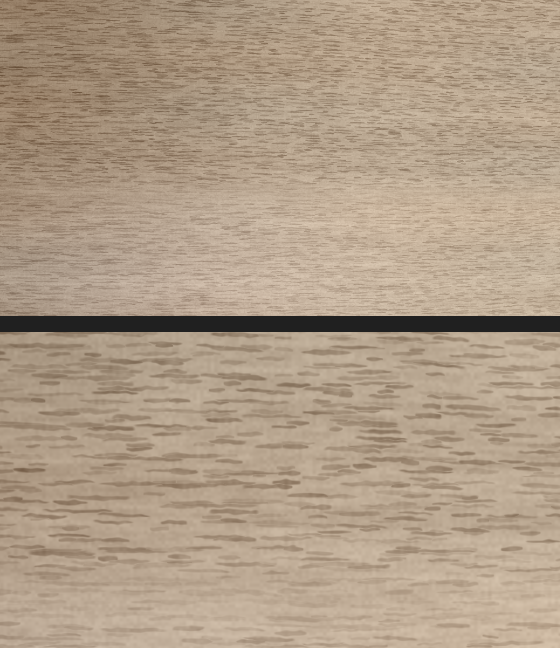
Top, the full canvas; bottom, a detail of the centre.
A Shadertoy shader for this texture:

```glsl
// Pale oak board: long horizontal fibres, short dark pores and soft uneven light.
// Stretched value noise makes the fibres, jittered cells scatter the pores,
// and one tone value blends between a dark and a light wood colour.

#define DARK_WOOD vec3(0.49, 0.40, 0.31)
#define LIGHT_WOOD vec3(0.82, 0.75, 0.66)
#define PORE_CELL vec2(0.105, 0.0165)
#define PORE_LAYERS 4
#define PORE_CHANCE 0.62
#define PORE_DEPTH 0.52
#define FIBRE_CONTRAST 0.26
#define BAND_CONTRAST 0.20
#define SPECK_CONTRAST 0.14
#define GRAIN_BEND 0.03

float hash(vec2 p) {
    return fract(sin(dot(p, vec2(127.1, 311.7))) * 43758.55);
}

float noise(vec2 p) {
    vec2 i = floor(p), f = fract(p);
    f = f * f * (3.0 - 2.0 * f);
    float low = mix(hash(i), hash(i + vec2(1, 0)), f.x);
    float high = mix(hash(i + vec2(0, 1)), hash(i + vec2(1, 1)), f.x);
    return mix(low, high, f.y);
}

// Bends the grain: lines converge to the right and waver a little.
vec2 grainSpace(vec2 p) {
    float bend = GRAIN_BEND * (p.y - 0.4) * p.x * p.x;
    float waver = 0.025 * noise(p * vec2(1.3, 2.5)) + 0.003 * noise(p * vec2(9.0, 14.0));
    return vec2(p.x * (0.8 + 0.16 * p.x), p.y + bend + waver);
}

// One layer of tapered dashes, at most one in each cell.
float poreLayer(vec2 p, float layer, float blur) {
    vec2 cell = PORE_CELL * (1.0 - 0.14 * layer);
    vec2 q = p / cell + layer * vec2(17.3, 41.6);
    q.x += 7.0 * hash(vec2(floor(q.y), layer));
    vec2 id = floor(q) + layer * 53.0;
    float size = hash(id + 3.1);
    float halfLength = mix(0.14, 0.46, size);
    vec2 centre = vec2(mix(halfLength, 1.0 - halfLength, hash(id + 5.7)),
                       mix(0.3, 0.7, hash(id + 9.2)));
    vec2 d = (fract(q) - centre) * cell;
    d.y += d.x * 0.07 * (hash(id + 12.4) - 0.5);
    float along = abs(d.x) / (halfLength * cell.x);
    float halfWidth = mix(0.0014, 0.0027, hash(id + 15.8)) * (1.0 - 0.6 * along * along);
    float dash = 1.0 - smoothstep(halfWidth - blur, halfWidth + blur, abs(d.y));
    dash *= 1.0 - smoothstep(0.8, 1.0, along);
    float present = step(hash(id + 21.5), PORE_CHANCE);
    return dash * present * mix(0.3, 1.0, hash(id + 27.3));
}

// Dim on the left, bright on the right, with a glow near the lower left.
float lightTone(vec2 uv, float glow) {
    return 0.37 + 0.41 * smoothstep(0.0, 0.75, uv.x) + 0.23 * glow
         + 0.11 * (1.0 - smoothstep(0.3, 0.55, uv.y));
}

void mainImage(out vec4 fragColor, in vec2 fragCoord) {
    vec2 uv = fragCoord / iResolution.xy;
    vec2 p = fragCoord / iResolution.y;
    vec2 g = grainSpace(p);
    float blur = max(0.6 / iResolution.y, 0.0012);

    // Broad light and growth bands
    vec2 fromGlow = (uv - vec2(0.27, 0.08)) * vec2(2.6, 2.8);
    float glow = exp(-dot(fromGlow, fromGlow));
    float tone = lightTone(uv, glow);
    float bands = 0.6 * noise(g * vec2(0.8, 9.0)) + 0.4 * noise(g * vec2(1.8, 27.0) + 8.0);
    tone += BAND_CONTRAST * (bands - 0.5);

    // Fine fibres and specks
    float fibres = 0.5 * noise(g * vec2(7.0, 95.0)) + 0.5 * noise(g * vec2(24.0, 210.0) + 31.0);
    float speck = noise(p * 270.0);
    tone += FIBRE_CONTRAST * (fibres - 0.5) + SPECK_CONTRAST * (speck - 0.5);

    // Pores with ragged edges, fainter in the lower half
    float pores = 0.0;
    vec2 ragged = g + vec2(0.0, 0.0022 * (noise(p * vec2(130.0, 190.0)) - 0.5));
    for (int i = 0; i < PORE_LAYERS; i++) {
        pores = max(pores, poreLayer(ragged, float(i), blur));
    }
    float quietBand = exp(-pow((g.y - 0.40) / 0.03, 2.0));
    float strength = mix(0.72, 1.0, smoothstep(0.3, 0.5, uv.y)) * (1.0 - 0.6 * quietBand);
    strength *= 0.7 + 0.5 * noise(p * vec2(75.0, 110.0) + 4.0);
    tone -= PORE_DEPTH * strength * pores;

    // Wood colour, with warm patches and a cooler glow
    vec3 wood = mix(DARK_WOOD, LIGHT_WOOD, clamp(tone, -0.25, 1.12));
    float warmth = noise(g * vec2(1.6, 6.0) + 19.0) - 0.5;
    wood += vec3(0.018, -0.004, -0.018) * warmth + vec3(-0.005, 0.0, 0.025) * glow;
    fragColor = vec4(wood, 1.0);
}
```
